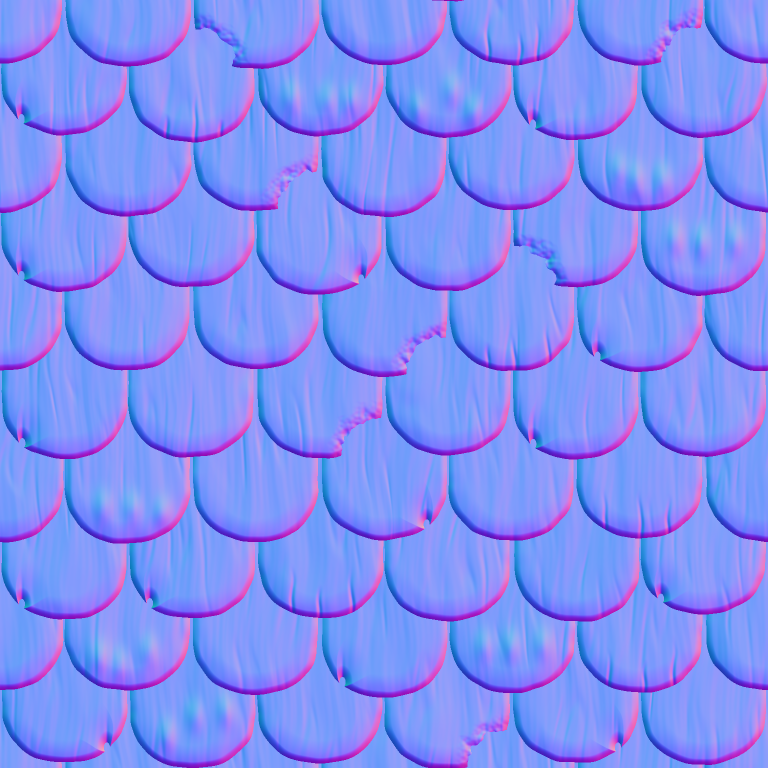
Give the GLSL for this texture map, as a Shadertoy shader.

```glsl
// Tangent-space normal map of overlapping round-ended wooden shingles.
// Each sample finds the topmost shingle covering it, then differentiates that
// shingle's height: slope, rounded rim, wood grain and one kind of wear.

const float COLUMNS = 6.0;        // shingles across
const float ROWS = 10.0;          // courses up the canvas
const float PITCH = COLUMNS / ROWS;
const float HALF_WIDTH = 0.488;   // lengths below are in shingle widths
const float ARC_HEIGHT = 0.43;
const float ARC_POWER = 2.15;
const float EDGE_WOBBLE = 0.016;
const float ROW_DRIFT = 0.086;    // slow variation of the course spacing
const float TILT = 0.23;          // slope towards the upper end
const float RIM_WIDTH = 0.055;
const float RIM_SLOPE = 1.9;
const float DOME_WIDTH = 0.2;
const float DOME_SLOPE = 0.42;
const float GRAIN_DEPTH = 0.007;
const float CRACK_DEPTH = 0.018;
const float BUMP_HEIGHT = 0.03;
const float CHIP_RADIUS = 0.29;
const float TAU = 6.2831853;
const int SAMPLES = 2;            // antialiasing grid side

// Shares of shingles by wear, as cumulative limits
const float CHIPPED = 0.11;
const float BUMPY = 0.27;
const float CRACKED = 0.44;
const float NOTCHED = 0.68;

struct Shingle { vec2 seed; float wear; float side; float lean; };

vec2 hash2(vec2 p) {
    vec3 a = fract(p.xyx * vec3(0.1031, 0.1030, 0.0973));
    a += dot(a, a.yzx + 33.33);
    return fract((a.xx + a.yz) * a.zy);
}

float cornerGradient(vec2 cell, vec2 offset) {
    float angle = TAU * hash2(cell).x;
    return dot(vec2(cos(angle), sin(angle)), offset);
}

float gradientNoise(vec2 p) {
    vec2 i = floor(p), f = p - i;
    vec2 s = f * f * f * (f * (f * 6.0 - 15.0) + 10.0);
    vec2 e = vec2(1.0, 0.0);
    return mix(mix(cornerGradient(i, f), cornerGradient(i + e, f - e), s.x),
               mix(cornerGradient(i + e.yx, f - e.yx), cornerGradient(i + 1.0, f - 1.0), s.x), s.y);
}

float bell(float x) { return exp(-x * x); }

// Signed distance to the rounded board, negative inside; q.y = 0 at its tip
float boardDistance(vec2 q, Shingle s) {
    vec2 k = abs(vec2(q.x, min(q.y - ARC_HEIGHT, 0.0))) / vec2(HALF_WIDTH, ARC_HEIGHT);
    k = pow(max(k, 1e-4), vec2(ARC_POWER));
    float d = (pow(k.x + k.y, 1.0 / ARC_POWER) - 1.0) * HALF_WIDTH;
    d += EDGE_WOBBLE * gradientNoise(q * 6.0 + s.seed) * smoothstep(0.7, 0.3, q.y);
    if (s.wear > CRACKED && s.wear < NOTCHED)
        d = max(d, 0.024 - length((q - vec2(s.side * 0.33, 0.12)) * vec2(1.0, 0.6)));
    return d;
}

// Signed distance to the part left after a corner has broken off
float chipDistance(vec2 q, Shingle s) {
    if (s.wear > CHIPPED) return -1.0;
    float ragged = 0.05 * gradientNoise(q * 8.0 + s.seed) + 0.02 * gradientNoise(q * 24.0);
    return CHIP_RADIUS - length(q - vec2(s.side * 0.46, 0.02)) + ragged;
}

float grainHeight(vec2 q, vec2 seed) {
    float u = q.x + 0.07 * gradientNoise(q * vec2(2.0, 1.6) + seed);
    float fibre = gradientNoise(vec2(u * 7.0, q.y * 0.9) + seed);
    float strength = smoothstep(-0.25, 0.4, gradientNoise(vec2(u * 4.0, q.y * 2.0) + seed + 31.0));
    return 0.022 * gradientNoise(vec2(u * 5.0, q.y * 0.8) + seed + 7.0)
         + 0.003 * gradientNoise(vec2(u * 22.0, q.y * 2.0) + seed)
         - GRAIN_DEPTH * strength * bell(fibre / 0.12);
}

float wearHeight(vec2 q, Shingle s) {
    float h = 0.0;
    if (s.wear < CHIPPED) {
        // Scooped, splintered slope beside the break
        float near = clamp(1.0 + chipDistance(q, s) / 0.13, 0.0, 1.2);
        h -= near * near * (0.035 + 0.03 * gradientNoise(q * vec2(17.0, 11.0) + s.seed));
    } else if (s.wear < CRACKED) {
        for (int i = 0; i < 3; i++) {
            vec2 r = hash2(s.seed + float(i) * 3.7);
            float x = 0.22 * float(i - 1) + 0.12 * (r.x - 0.5);
            if (s.wear < BUMPY) {
                vec2 b = (q - vec2(x, 0.16 + 0.28 * r.y)) / vec2(0.065, 0.12);
                h += BUMP_HEIGHT * exp(-dot(b, b));
            } else {
                float bend = 0.03 * gradientNoise(vec2(q.y * 5.0, r.x * 20.0));
                h -= CRACK_DEPTH * bell((q.x - x - bend) / 0.016) * smoothstep(0.18 + 0.3 * r.y, 0.08, q.y);
            }
        }
    } else if (s.wear < NOTCHED) {
        h -= 0.01 * bell((q.x - s.side * 0.33) / 0.014) * smoothstep(0.4, 0.12, q.y);
    }
    return h;
}

float shingleHeight(vec2 q, Shingle s) {
    float d = boardDistance(q, s);
    float rim = clamp(1.0 + d / RIM_WIDTH, 0.0, 1.2);
    float dome = clamp(1.0 + d / DOME_WIDTH, 0.0, 1.2);
    float rounding = 0.5 * (RIM_WIDTH * RIM_SLOPE * rim * rim + DOME_WIDTH * DOME_SLOPE * dome * dome);
    rounding *= mix(0.45, 1.0, smoothstep(0.55, 0.25, q.y));
    return s.lean * q.x - TILT * q.y - rounding + grainHeight(q, s.seed) + wearHeight(q, s);
}

vec3 roofNormal(vec2 p) {
    Shingle s;
    vec2 q;
    // Upper courses lie on top, so search downwards for the first cover
    float top = floor(p.y / PITCH) + 1.0;
    for (int i = 0; i < 5; i++) {
        float row = top - float(i);
        float shift = 0.5 * (1.0 - mod(row, 2.0));
        float column = floor(p.x - shift + 0.5);
        vec2 id = mod(vec2(column, row), vec2(COLUMNS, ROWS));
        vec2 r = hash2(id + 11.3), t = hash2(id + 47.9);
        s = Shingle(r * 50.0 + id, t.x, t.y < 0.5 ? -1.0 : 1.0, 0.12 * (r.x - 0.5));
        float tip = (row + 0.09) * PITCH - ROW_DRIFT * sin(TAU * (row + 0.6) / ROWS);
        q = p - vec2(column + shift, tip) - (r - 0.5) * vec2(0.016, 0.07);
        if (max(boardDistance(q, s), chipDistance(q, s)) < 0.0) break;
    }
    vec2 e = vec2(0.004, 0.0);
    vec2 slope = vec2(shingleHeight(q + e, s) - shingleHeight(q - e, s),
                      shingleHeight(q + e.yx, s) - shingleHeight(q - e.yx, s)) / (2.0 * e.x);
    return normalize(vec3(-slope, 1.0));
}

void mainImage(out vec4 fragColor, in vec2 fragCoord) {
    vec3 total = vec3(0.0);
    for (int i = 0; i < SAMPLES * SAMPLES; i++) {
        vec2 jitter = (vec2(i % SAMPLES, i / SAMPLES) + 0.5) / float(SAMPLES) - 0.5;
        total += roofNormal((fragCoord + jitter) / iResolution.y * COLUMNS);
    }
    fragColor = vec4(0.5 + 0.5 * total / float(SAMPLES * SAMPLES), 1.0);
}
```
